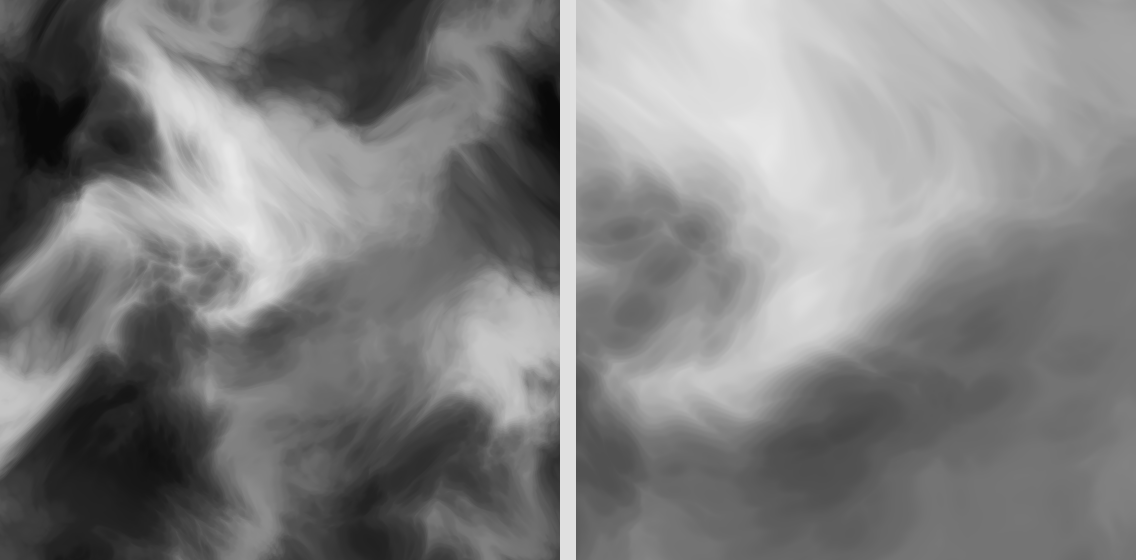
Left: the whole. Right: its middle third, enlarged.
Reproduce this texture map procedurally as a WebGL 1 fragment shader.

```glsl
precision highp float;
// Grey smoke: broad light and dark masses with folded creases and frayed edges.

uniform vec2 u_resolution;

#define TAU 6.2831853
#define SEED 4.3         // phase of the broad masses
#define CELL_SCALE 3.6   // largest folds across the canvas
#define CELL_SHARP 32.0  // crispness of the creases
#define DETAIL_GAIN 0.48 // strength of each finer fold layer
#define WARP 0.25        // how far the folds push the masses
#define RIDGE 0.35       // light added along the creases
#define FOLD_MEAN 0.48   // average of the fold layers
#define MID_TONE 0.40
#define CONTRAST 0.215
#define BANDS 22.0       // faint tonal terraces
#define BAND_DEPTH 0.7

vec2 hash2(vec2 cell) {
  vec2 h = vec2(dot(cell, vec2(127.1, 311.7)), dot(cell, vec2(269.5, 183.3)));
  return fract(sin(h) * 43758.5);
}

// Squared distance to the nearest cell point, with softened borders
float softCells(vec2 p) {
  vec2 cell = floor(p);
  float total = 0.0;
  for (int y = -1; y <= 1; y++) {
    for (int x = -1; x <= 1; x++) {
      vec2 neighbour = cell + vec2(float(x), float(y));
      vec2 d = neighbour + hash2(neighbour) - p;
      total += exp(-CELL_SHARP * dot(d, d));
    }
  }
  return -log(total) / CELL_SHARP;
}

// Two independent stacks of cell layers; each layer bends the next
vec2 folds(vec2 p) {
  const mat2 turn = mat2(0.8, 0.6, -0.6, 0.8);
  vec2 sum = vec2(0.0);
  float weight = 1.0;
  for (int i = 0; i < 5; i++) {
    vec2 layer = vec2(softCells(p), softCells(p + vec2(37.4, 17.8)));
    sum += weight * layer;
    p = turn * p * 2.03 + 0.7 * layer + 5.2;
    weight *= DETAIL_GAIN;
  }
  return sum;
}

// Broad masses: whole-period waves in spread directions, with unit variance
float masses(vec2 p) {
  float sum = 0.0;
  for (int i = 0; i < 7; i++) {
    float n = float(i);
    float angle = n * 2.4;
    float cycles = 1.0 + 0.25 * n;
    vec2 wave = floor(cycles * vec2(cos(angle), sin(angle)) + 0.5);
    sum += sin(TAU * dot(wave, p) + n * n * 1.7 + SEED);
  }
  return sum / sqrt(3.5);
}

// Deepens the shadows and steepens the middle greys
float toneCurve(float density) {
  float tone = MID_TONE + CONTRAST * density + 0.015 * density * density;
  tone += 0.045 * sin(0.5 * TAU * (tone - 0.52) / 0.31);
  return tone - BAND_DEPTH * sin(TAU * BANDS * tone) / (TAU * BANDS);
}

void main() {
  vec2 p = gl_FragCoord.xy / u_resolution.y;

  // Gentle bends keep the fold borders from running straight
  vec2 bent = p + 0.05 * sin(TAU * p.yx * vec2(1.3, 1.7) + vec2(0.6, 2.1))
                + 0.02 * sin(TAU * p.yx * vec2(3.7, 3.1) + vec2(4.0, 1.2));
  vec2 fold = folds(bent * CELL_SCALE) - FOLD_MEAN;

  float density = masses(p + WARP * fold) + RIDGE * (fold.x + fold.y);
  float tone = clamp(toneCurve(density), 0.035, 0.92);

  gl_FragColor = vec4(vec3(tone), 1.0);
}
```
